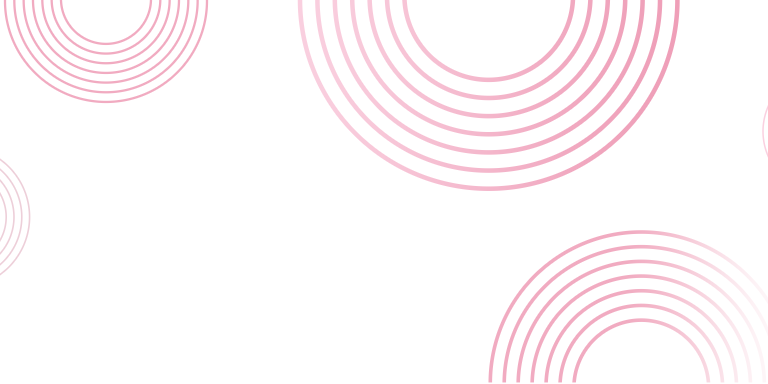
Give the GLSL for this background, as a WebGL 2 fragment shader.

```glsl
#version 300 es
precision highp float;
// Sets of concentric pink arches cut by the edges of a white canvas.

#define ROSE vec3(0.935, 0.62, 0.72)
#define PINK vec3(0.945, 0.67, 0.755)
#define BLUSH vec3(0.98, 0.82, 0.88)
#define MIST vec3(0.93, 0.81, 0.85)
#define RING_COUNT 7
#define FLOOR_GAP 0.004

uniform vec2 u_resolution;
out vec4 fragColor;

// Coverage of nested rings; each inner ring's centre is shifted by drift.
float arches(vec2 p, vec2 center, float radius, float gap, float width, vec2 drift) {
    float pixel = 1.0 / u_resolution.y;
    float coverage = 0.0;
    for (int i = 0; i < RING_COUNT; i++) {
        float n = float(i);
        float d = abs(length(p - center - n * drift) - (radius - n * gap));
        coverage = max(coverage, clamp((0.5 * width - d) / pixel + 0.5, 0.0, 1.0));
    }
    return coverage;
}

void main() {
    // Canvas space: two units wide, one unit high.
    vec2 p = gl_FragCoord.xy / u_resolution * vec2(2.0, 1.0);
    vec3 color = vec3(1.0);

    // Small arches hanging at the upper left.
    float small = arches(p, vec2(0.276, 0.9975), 0.263, 0.0243, 0.006, vec2(0.0, 0.0009));
    color = mix(color, PINK, small);

    // Large hanging arches, deepening to the right.
    float large = arches(p, vec2(1.2727, 1.0), 0.4914, 0.0453, 0.0118, vec2(0.0, 0.00195));
    vec3 largeTint = mix(BLUSH, ROSE, smoothstep(0.65, 1.85, p.x));
    color = mix(color, largeTint, large);

    // Standing arches at the lower right, fading towards the right edge.
    float standing = arches(p, vec2(1.67, 0.0026), 0.3932, 0.0363, 0.0094, vec2(0.0, -0.00195));
    standing *= clamp((p.y - FLOOR_GAP) * u_resolution.y + 0.5, 0.0, 1.0);
    float fade = smoothstep(1.6, 2.03, p.x);
    color = mix(color, mix(PINK, vec3(1.0), 0.9 * fade), standing);

    // Fine pale rings cut by the left and right edges.
    float leftRings = arches(p, vec2(-0.1075, 0.435), 0.1845, 0.0203, 0.0042, vec2(0.0));
    float rightRings = arches(p, vec2(2.15, 0.658), 0.163, 0.02, 0.004, vec2(0.0));
    color = mix(color, MIST, leftRings);
    color = mix(color, BLUSH, rightRings);

    fragColor = vec4(color, 1.0);
}
```
